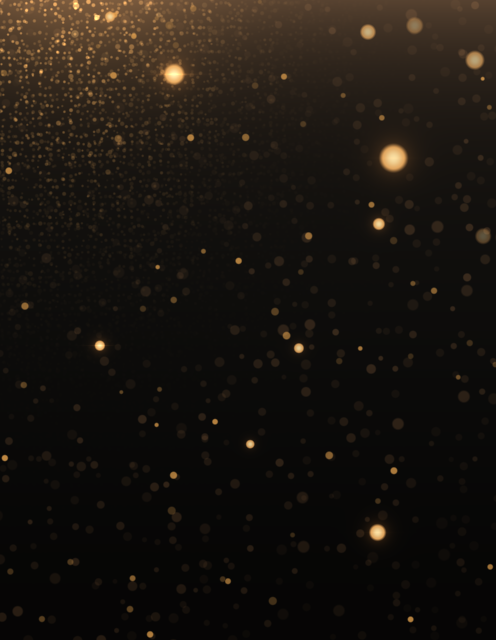
Reproduce this background procedurally as a WebGL 2 fragment shader.

```glsl
#version 300 es
precision highp float;

uniform vec2 u_resolution;
out vec4 fragColor;

float hash(vec2 p) {
  return fract(sin(dot(p, vec2(127.1, 311.7))) * 43758.5453);
}

// Disc with an edge at least one pixel soft
float disc(float d, float r) {
  float soft = max(r * 0.22, 1.0 / u_resolution.y);
  return 1.0 - smoothstep(r - soft, r + soft, d);
}

// One randomly placed dot per grid cell; chance is the share of filled cells
float scatter(vec2 p, float cells, float radius, float chance, float seed) {
  vec2 q = p * cells;
  vec2 id = floor(q) + seed;
  float size = radius * mix(0.55, 1.0, hash(id + 3.7));
  float margin = min(size * cells * 1.3, 0.45);
  vec2 spot = mix(vec2(margin), vec2(1.0 - margin), vec2(hash(id + 11.3), hash(id + 27.9)));
  float power = mix(0.25, 1.0, pow(hash(id + 41.1), 2.0));
  return step(hash(id + 59.3), chance) * power * disc(length(fract(q) - spot) / cells, size);
}

// Large lights: position, radius, brightness
const vec4 LIGHTS[12] = vec4[12](
  vec4(0.272, 0.884, 0.0150, 1.00), vec4(0.615, 0.753, 0.0200, 0.92),
  vec4(0.592, 0.650, 0.0088, 0.90), vec4(0.156, 0.460, 0.0076, 0.96),
  vec4(0.590, 0.168, 0.0120, 0.92), vec4(0.742, 0.906, 0.0135, 0.66),
  vec4(0.575, 0.950, 0.0112, 0.70), vec4(0.648, 0.960, 0.0122, 0.40),
  vec4(0.755, 0.631, 0.0115, 0.32), vec4(0.467, 0.456, 0.0074, 0.85),
  vec4(0.391, 0.306, 0.0064, 0.85), vec4(0.172, 0.974, 0.0076, 0.85));

void main() {
  vec2 p = gl_FragCoord.xy / u_resolution.y;
  float depth = 1.0 - p.y;

  // Warm haze falling from the top over near black
  vec3 color = mix(vec3(0.022, 0.020, 0.018), vec3(0.050, 0.048, 0.043), smoothstep(0.0, 0.65, p.y));
  color += vec3(0.29, 0.21, 0.145) * exp(-depth * 8.0);
  float corner = length((p - vec2(0.14, 1.03)) * vec2(1.0, 1.25));
  color += vec3(0.16, 0.11, 0.06) * exp(-corner * corner * 26.0);

  // Fine gold dust gathered in the upper left
  vec3 gold = vec3(0.88, 0.62, 0.30);
  float spread = length((p - vec2(0.06, 1.0)) * vec2(1.0, 0.85));
  float dustMask = exp(-spread * spread * 16.0);
  for (int i = 0; i < 4; i++) {
    float k = float(i);
    float dust = scatter(p + k * 0.013, 105.0 - 21.0 * k, 0.0024 + 0.0006 * k, 0.62 - 0.08 * k, 17.0 * k);
    color += gold * dust * dustMask * 0.62;
  }
  color += vec3(1.0, 0.78, 0.43) * scatter(p, 29.0, 0.0068, 0.5, 83.0) * exp(-corner * corner * 75.0);

  // Faint out-of-focus specks, denser along the rising diagonal
  float band = exp(-pow((p.y - 0.12 - p.x * 0.62) * 3.2, 2.0));
  for (int i = 0; i < 3; i++) {
    float k = float(i);
    float speck = scatter(p + k * 0.021, 30.0 - 5.0 * k, 0.0065 + 0.0014 * k, 0.32, 131.0 + 23.0 * k);
    color += vec3(0.17, 0.115, 0.068) * speck * mix(0.45, 1.0, band);
  }

  // Sparse sharp amber points
  float points = scatter(p, 12.0, 0.0064, 0.30, 211.0);
  points = max(points, scatter(p + 0.037, 17.0, 0.0052, 0.17, 257.0));
  color = mix(color, vec3(0.90, 0.64, 0.31), points * 0.85);

  // Bright lights with a pale core and a halo
  for (int i = 0; i < 12; i++) {
    vec4 light = LIGHTS[i];
    vec2 offset = p - light.xy;
    float d = length(offset);
    float halo = smoothstep(0.7, 1.0, light.w) * exp(-d / (light.z * 0.75));
    color += vec3(0.85, 0.50, 0.20) * halo * 0.75;
    vec3 core = mix(vec3(1.0, 0.90, 0.66), vec3(0.93, 0.67, 0.37), smoothstep(0.1, 1.0, d / light.z));
    color = mix(color, core, disc(d, light.z) * light.w);
    float flare = exp(-abs(offset.x) / light.z * 0.9 - abs(offset.y) / light.z * 9.0);
    color += vec3(0.70, 0.43, 0.19) * flare * smoothstep(0.9, 1.0, light.w) * 0.6;
  }

  fragColor = vec4(min(color, 1.0), 1.0);
}
```
